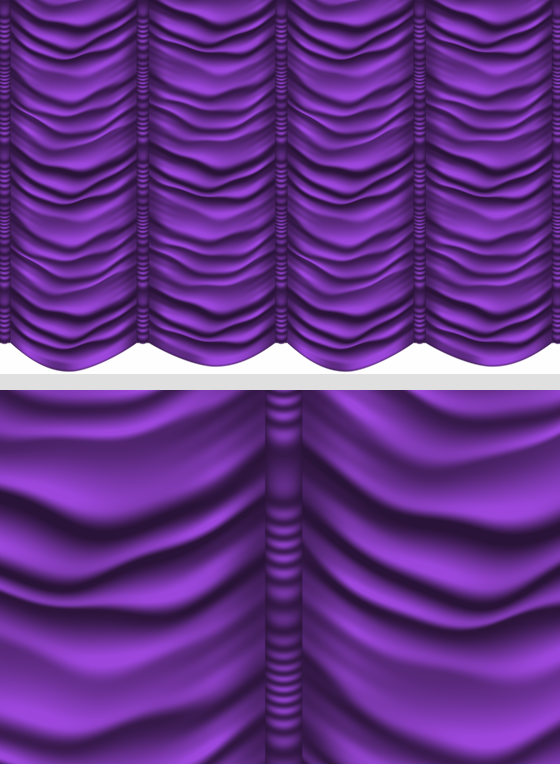
Top, the full canvas; bottom, a detail of the centre.
A Shadertoy shader for this pattern:

```glsl
// Purple satin swag curtain: draped panels between ruched vertical strips, scalloped hem.
#define COLUMN_WIDTH 0.370
#define FIRST_STRIP 0.012
#define STRIP_RADIUS 0.0165
#define SWAG_HEIGHT 0.387
#define SWAG_TOP 0.135
#define SWAG_DROP 0.076
#define HEM_ROWS 2.0
#define PUCKERS 24.0
#define SHADOW_COLOR vec3(0.165, 0.075, 0.225)
#define SHEEN_COLOR vec3(0.610, 0.275, 0.860)
#define BACKDROP vec3(0.995)

const float TAU = 6.2831853;
const int FOLDS = 8;

// Crease height within one swag, and how dark each crease is.
const vec2 CREASES[FOLDS] = vec2[FOLDS](
    vec2(0.00, 0.38), vec2(0.165, 0.76), vec2(0.275, 0.74), vec2(0.385, 0.76),
    vec2(0.49, 0.58), vec2(0.66, 0.96), vec2(0.79, 0.95), vec2(0.875, 0.88));

// Uneven run of one crease across the panel.
float creaseWobble(float u, float seed) {
    return 0.026 * sin(seed * 2.7) * u
         + 0.018 * sin(u * 4.2 + seed * 2.4)
         + 0.008 * sin(u * 9.0 + seed * 1.3);
}

// Light on the draped cloth; u spans -1..1 across, v counts swags downward.
float drapeLight(float u, float v, float variant) {
    float f = fract(v);
    float above = 1.0, below = 1.0;
    float depthAbove = 0.5, depthBelow = 0.5;

    // Nearest crease above and below this point.
    for (int i = -2; i < FOLDS + 2; i++) {
        int k = (i + FOLDS) % FOLDS;
        float wrap = floor(float(i) / float(FOLDS));
        float seed = float(k) + variant * 0.35;
        float d = f - CREASES[k].x - wrap - creaseWobble(u, seed);
        if (d >= 0.0 && d < above) {
            above = d;
            depthAbove = CREASES[k].y;
        }
        if (d < 0.0 && -d < below) {
            below = -d;
            depthBelow = CREASES[k].y;
        }
    }

    // Long shadow under a crease, then a bulge that turns under sharply.
    float t = above / max(above + below, 1e-4);
    float light = 0.90
                - depthAbove * (1.0 - smoothstep(0.0, 0.66, t))
                - depthBelow * smoothstep(0.72, 1.0, t);
    light += 0.10 * exp(-pow((t - 0.68) / 0.13, 2.0));

    // Fine gathers near the seams, broad sheen, and darker sides.
    float side = abs(u);
    light += 0.10 * smoothstep(0.35, 0.9, side) * sin(TAU * 19.0 * v + 3.0 * u);
    light *= 0.90 + 0.14 * sin(u * 4.6 + TAU * 2.0 * v + variant);
    light *= 1.0 - 0.62 * smoothstep(0.70, 1.0, side);
    return light;
}

// Light on the gathered strip; s is 0 at its axis and 1 at its edge.
float stripLight(float s, float v) {
    float q = v + 0.013 * s * s;
    float phase = PUCKERS * q + 1.1 * sin(TAU * q) + 0.6 * sin(TAU * 3.0 * q);
    float pucker = 0.5 + 0.5 * sin(TAU * phase);
    float swell = 0.78 + 0.22 * sin(TAU * 3.0 * q + 1.0);
    return (0.16 + 0.72 * pucker) * swell * (1.0 - 0.85 * s * s);
}

void mainImage(out vec4 fragColor, in vec2 fragCoord) {
    float px = 1.0 / iResolution.y;
    float x = fragCoord.x * px;
    float y = 1.0 - fragCoord.y * px;

    // Column cell, with strips centred on the cell borders.
    float column = (x - FIRST_STRIP) / COLUMN_WIDTH;
    float variant = mod(floor(column), 2.0);
    float across = fract(column) - 0.5;
    float stripX = (0.5 - abs(across)) * COLUMN_WIDTH;
    float u = across * COLUMN_WIDTH / (0.5 * COLUMN_WIDTH - STRIP_RADIUS);
    u = clamp(u, -1.0, 1.0);

    // Sagging panel and its hem.
    float drop = SWAG_DROP - 0.013 * variant;
    float sag = drop * (1.0 - pow(abs(u), 1.8));
    sag += (variant - 0.6) * 0.009 * sin(0.5 * TAU * u);
    float v = (y - SWAG_TOP - sag) / SWAG_HEIGHT;
    float hem = SWAG_TOP + HEM_ROWS * SWAG_HEIGHT + sag + 0.008;
    float light = drapeLight(u, min(v, HEM_ROWS - 0.03), variant);
    light *= mix(0.45, 1.0, smoothstep(0.0, 0.008, hem - y));
    float cover = smoothstep(-px, px, hem - y);

    // Ruched strip with a rounded lower end.
    float stripEnd = SWAG_TOP + HEM_ROWS * SWAG_HEIGHT - 0.006;
    float stripDist = length(vec2(stripX, max(y - stripEnd, 0.0))) - STRIP_RADIUS;
    float strip = smoothstep(px, -px, stripDist);
    float s = clamp(stripX / STRIP_RADIUS, 0.0, 1.0);
    light = mix(light, stripLight(s, (y - SWAG_TOP - SWAG_DROP) / SWAG_HEIGHT), strip);
    cover = max(cover, strip);

    vec3 cloth = mix(SHADOW_COLOR, SHEEN_COLOR, clamp(light, 0.0, 1.0));
    fragColor = vec4(mix(BACKDROP, cloth, cover), 1.0);
}
```
